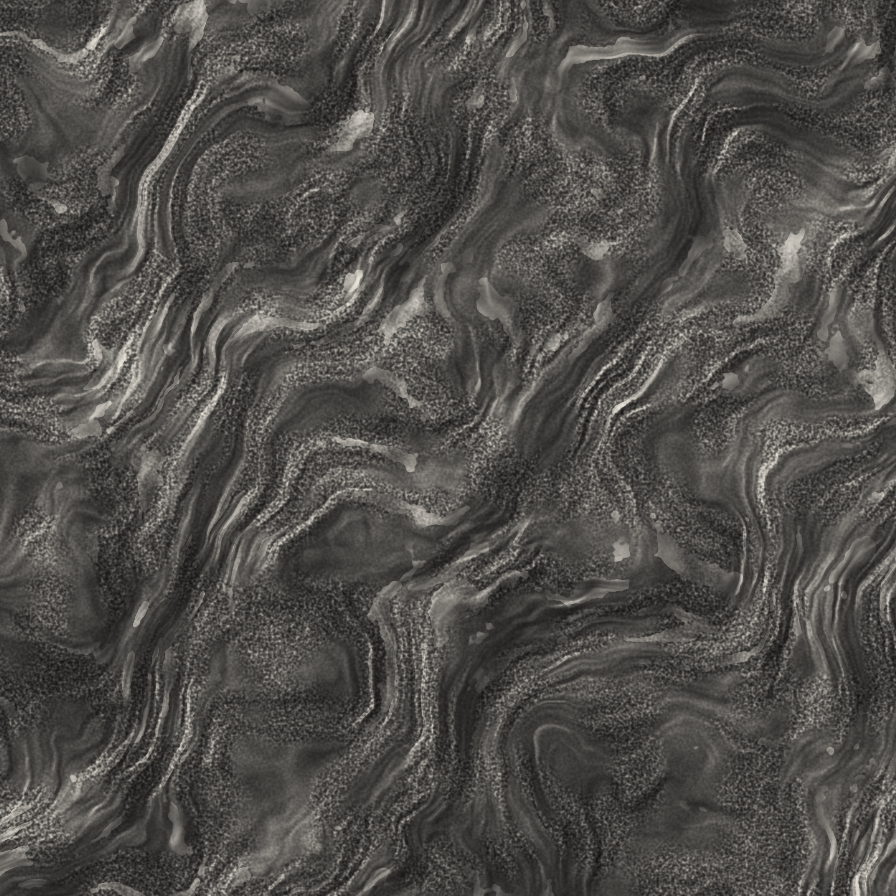
Write a Shadertoy shader that draws this texture.

```glsl
// Dark folded rock: winding strata, grainy skin and pale mineral flakes.
// Gradient noise bends a pair of strata coordinates; a height field built on
// them is lit from the upper left, then covered with grain and flakes.

const vec2 ACROSS = vec2(0.80, -0.60);   // across the strata, away from the light
const vec2 ALONG = vec2(0.60, 0.80);     // main run of the strata
const vec3 STONE_TINT = vec3(1.025, 1.0, 0.955);
const float MID_TONE = 0.278;

float hash(vec2 cell) {
    vec3 q = fract(cell.xyx * vec3(0.1031, 0.1030, 0.0973));
    q += dot(q, q.yzx + 33.33);
    return fract((q.x + q.y) * q.z);
}

// Dot product of a random unit gradient with the offset from its corner
float cornerSlope(vec2 cell, vec2 offset) {
    float angle = 6.28318 * hash(cell);
    return dot(vec2(cos(angle), sin(angle)), offset);
}

float gradientNoise(vec2 p) {
    vec2 i = floor(p);
    vec2 f = p - i;
    vec2 u = f * f * f * (f * (f * 6.0 - 15.0) + 10.0);
    vec2 e = vec2(1.0, 0.0);
    float low = mix(cornerSlope(i, f), cornerSlope(i + e.xy, f - e.xy), u.x);
    float high = mix(cornerSlope(i + e.yx, f - e.yx), cornerSlope(i + e.xx, f - e.xx), u.x);
    return mix(low, high, u.y);
}

// Folded coordinates: x crosses the layers, y runs along them
vec2 strataCoords(vec2 p) {
    float fold = 0.21 * gradientNoise(p * 3.6 + 7.3)
               + 0.060 * gradientNoise(p * 8.0 + 31.7)
               + 0.020 * gradientNoise(p * 19.0 + 52.1)
               + 0.005 * gradientNoise(p * 47.0 + 14.6);
    float slide = 0.15 * gradientNoise(p * 4.0 + 83.9);
    return vec2(dot(p, ACROSS) + fold, dot(p, ALONG) + slide) + 5.0;
}

float layer(vec2 strata, vec2 frequency) {
    return gradientNoise(strata * frequency);
}

// Sharp-edged step between two levels of the layered stone
float terrace(vec2 strata, vec2 frequency, float edge) {
    return smoothstep(-edge, edge, layer(strata, frequency));
}

float rockHeight(vec2 p) {
    vec2 strata = strataCoords(p);
    float folds = layer(strata, vec2(13.0, 3.4));
    float ledges = 0.22 * layer(strata, vec2(34.0, 8.0))
                 + 0.13 * terrace(strata + 1.7, vec2(27.0, 8.0), 0.06);
    float seams = 0.10 * layer(strata, vec2(88.0, 18.0))
                + 0.06 * terrace(strata + 3.1, vec2(52.0, 17.0), 0.10);
    float detail = 0.25 + 1.1 * smoothstep(-0.2, 0.25, gradientNoise(p * 7.0 + 19.4));
    return folds + (ledges + seams) * detail
         + 0.8 * gradientNoise(p * 7.0 + 61.2) + 0.12 * gradientNoise(p * 31.0 + 4.8);
}

// Slope towards the light, positive on faces that catch it
float lightSlope(vec2 p, float reach) {
    vec2 stepAcross = ACROSS * reach;
    return (rockHeight(p + stepAcross) - rockHeight(p - stepAcross)) / (2.0 * reach);
}

// Ragged flakes stretched along the layers, gathered in clusters
float flakeMask(vec2 p, vec2 strata) {
    float shape = layer(strata + 11.0, vec2(36.0, 14.0));
    float ragged = 0.20 * gradientNoise(p * 62.0) + 0.14 * gradientNoise(p * 130.0);
    float cluster = 0.55 * gradientNoise(p * 6.0 + 43.6);
    return smoothstep(0.32, 0.37, shape + ragged + cluster);
}

float grain(vec2 p) {
    vec2 turned = vec2(dot(p, ALONG), dot(p, ACROSS)) + 3.0;
    return 0.65 * gradientNoise(turned * 245.0) + 0.6 * gradientNoise(p * 353.0 + 0.37);
}

void mainImage(out vec4 fragColor, in vec2 fragCoord) {
    vec2 p = fragCoord / iResolution.y;
    vec2 strata = strataCoords(p);

    // Relief, with dark hollows and bright worn edges
    float slope = 0.047 * lightSlope(p, 0.002);
    float relief = 0.36 * tanh(slope) + 0.36 * smoothstep(1.1, 2.3, slope);
    float hollows = 0.42 * layer(strata, vec2(13.0, 3.4));
    float broad = 0.34 * gradientNoise(p * 3.0 + 27.8) + 0.32 * gradientNoise(p * 9.0 + 36.4);

    // Streaks and grain, weaker on the polished patches
    float streaks = 0.36 * layer(strata + 2.0, vec2(72.0, 12.0))
                  + 0.34 * layer(strata + 8.0, vec2(140.0, 38.0));
    float rough = smoothstep(-0.22, 0.16, gradientNoise(p * 13.0 + 71.5)
                                        + 0.6 * layer(strata, vec2(38.0, 9.0)));
    float flakes = flakeMask(p, strata);
    float roughness = mix(0.28, 1.2, rough) * (1.0 - 0.6 * flakes);

    // Exponential response keeps the shadows dense and the lights sparse
    float exposure = relief + hollows + broad + streaks
                   + roughness * grain(p)
                   + flakes * (0.36 + 0.7 * gradientNoise(p * 28.0 + 9.1));
    float tone = MID_TONE * exp(exposure);

    // Soft shoulder above the mid lights
    float excess = max(tone - 0.5, 0.0);
    tone = min(tone, 0.5) + 0.45 * (1.0 - exp(-excess / 0.45));

    fragColor = vec4(tone * STONE_TINT, 1.0);
}
```
